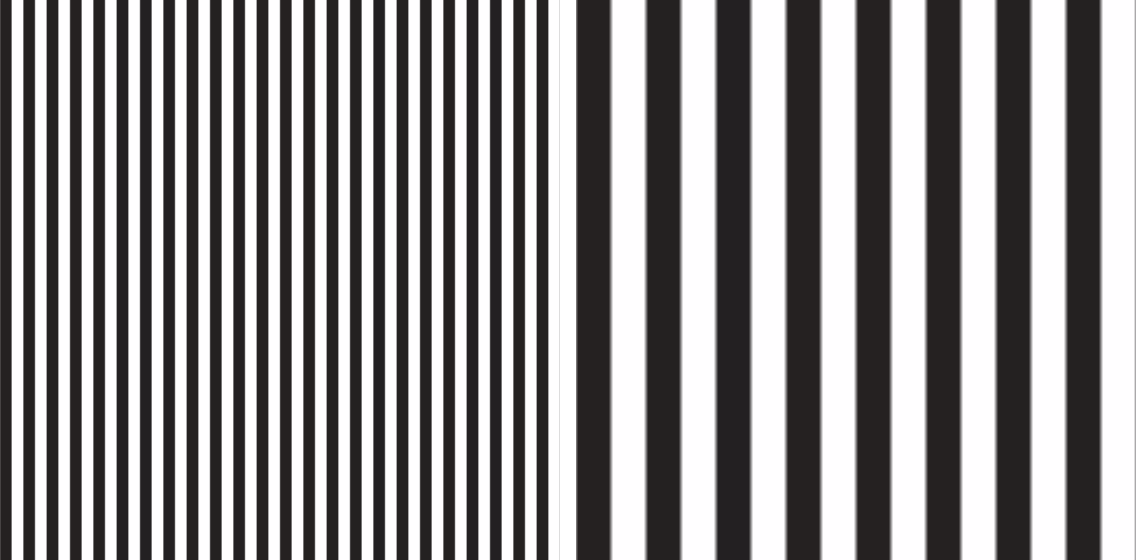
Left: the whole. Right: its middle third, enlarged.
Reproduce this pattern procedurally as a WebGL 2 fragment shader.

```glsl
#version 300 es
precision highp float;
// Even vertical stripes, near-black and white, each slightly soft at its edges.
// A folded distance to the stripe centre gives the bands; a hash on the wrapped
// stripe index varies the ink a little, so the tile repeats without a seam.

#define STRIPES 24.0        // repeats across
#define DARK_WIDTH 0.5      // dark share of one repeat
#define EDGE_SOFTNESS 0.062 // width of the grey edge, in repeats
#define TINT_AMOUNT 0.012   // ink variation between stripes
#define INK vec3(0.140, 0.128, 0.131)
#define PAPER vec3(1.0, 0.995, 1.0)

uniform vec2 u_resolution;
out vec4 fragColor;

float hash(float n) {
    return fract(sin(n * 12.9898 + 4.137) * 437.585);
}

void main() {
    vec2 uv = gl_FragCoord.xy / u_resolution;
    float x = uv.x * STRIPES;

    // Signed distance to the stripe edge: negative inside the ink
    float fromCentre = abs(fract(x - 0.5 * DARK_WIDTH + 0.5) - 0.5);
    float edgeDistance = fromCentre - 0.5 * DARK_WIDTH;

    // Linear grey ramp, never narrower than one pixel
    float ramp = max(EDGE_SOFTNESS, STRIPES / u_resolution.x);
    float paperCover = clamp(edgeDistance / ramp + 0.5, 0.0, 1.0);

    // Faint warm or cool shift per stripe
    float stripe = mod(floor(x - 0.5 * DARK_WIDTH + 0.5), STRIPES);
    float shift = (hash(stripe) - 0.5) * TINT_AMOUNT;
    vec3 ink = INK + shift * vec3(1.0, 0.4, -0.2);

    fragColor = vec4(mix(ink, PAPER, paperCover), 1.0);
}
```
